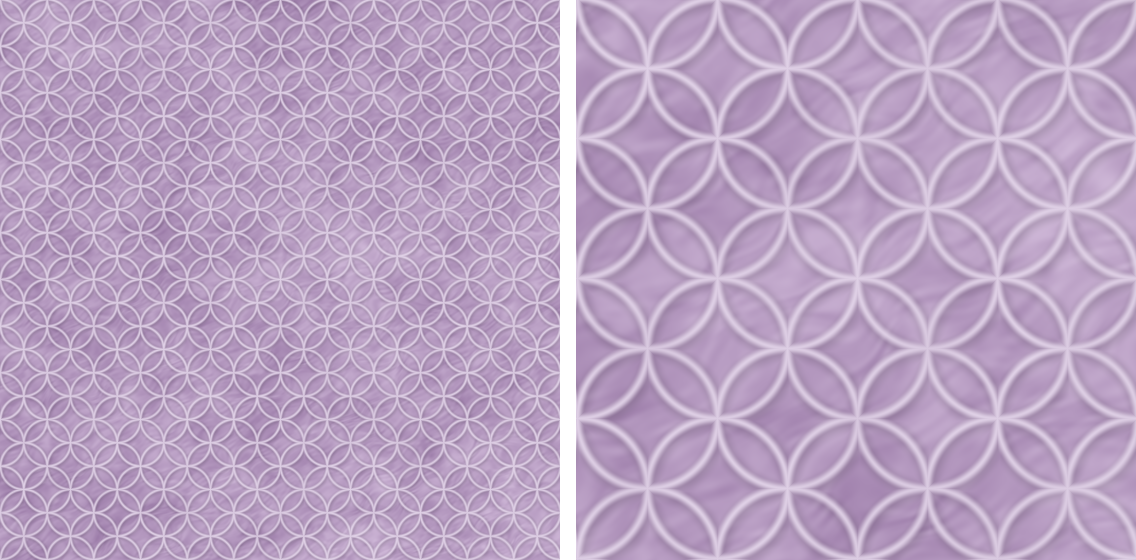
Left, the full canvas; right, a detail of the centre.
A WebGL 1 fragment shader for this pattern:

```glsl
precision highp float;

uniform vec2 u_resolution;

const float REPEATS = 12.0;
const vec2 GRID_OFFSET = vec2(0.011, 0.011);
const float RADIUS = 0.5;
const float LINE_HALF_WIDTH = 0.024;
const float LINE_SOFTNESS = 0.026;
const float LINE_OPACITY = 0.86;
const vec2 SHADOW_OFFSET = vec2(0.015, -0.02);
const float SHADOW_REACH = 0.1;
const float SHADOW_STRENGTH = 0.13;

const vec3 GROUND_DARK = vec3(0.615, 0.49, 0.665);
const vec3 GROUND_LIGHT = vec3(0.81, 0.72, 0.845);
const vec3 LINE_COLOUR = vec3(0.90, 0.845, 0.925);

const float CLOUD_SCALE = 4.0;
const float MOTTLE_SCALE = 22.0;
const vec2 FIBRE_SCALE = vec2(65.0, 210.0);
const float FIBRE_ANGLE = -0.55;
const float FIBRE_WARP = 0.022;
const float CLOUD_AMOUNT = 0.65;
const float MOTTLE_AMOUNT = 0.65;
const float FIBRE_AMOUNT = 0.55;

float hash(vec2 p) {
  vec3 q = fract(vec3(p.xyx) * 0.1031);
  q += dot(q, q.yzx + 33.33);
  return fract((q.x + q.y) * q.z);
}

float noise(vec2 p) {
  vec2 cell = floor(p);
  vec2 f = fract(p);
  f = f * f * (3.0 - 2.0 * f);
  float bottom = mix(hash(cell), hash(cell + vec2(1.0, 0.0)), f.x);
  float top = mix(hash(cell + vec2(0.0, 1.0)), hash(cell + vec2(1.0, 1.0)), f.x);
  return mix(bottom, top, f.y);
}

float fbm(vec2 p) {
  float sum = 0.0;
  float amplitude = 0.5;
  for (int i = 0; i < 4; i++) {
    sum += amplitude * noise(p);
    p = mat2(1.6, 1.2, -1.2, 1.6) * p + 17.3;
    amplitude *= 0.5;
  }
  return sum / 0.9375;
}

vec2 rotate(vec2 p, float angle) {
  float c = cos(angle);
  float s = sin(angle);
  return vec2(c * p.x - s * p.y, s * p.x + c * p.y);
}

// Distance to the outlines of circles centred on whole cells
float ringDistance(vec2 p) {
  return abs(length(fract(p + 0.5) - 0.5) - RADIUS);
}

// Two staggered circle grids overlap into four-petal flowers
float latticeDistance(vec2 p) {
  return min(ringDistance(p - vec2(0.5, 0.0)), ringDistance(p - vec2(0.0, 0.5)));
}

// Lightness of the fibrous paper, from 0 to 1
float paperTone(vec2 uv) {
  float cloud = fbm(uv * CLOUD_SCALE + 5.7);
  float mottle = fbm(uv * MOTTLE_SCALE + 41.0);
  vec2 warp = vec2(noise(uv * 30.0), noise(uv * 30.0 + 71.0)) - 0.5;
  vec2 strand = rotate(uv + warp * FIBRE_WARP, FIBRE_ANGLE) * FIBRE_SCALE;
  float fibre = mix(noise(strand + 300.0), noise(strand * 0.55 + 120.0), 0.35);
  float tone = 0.48 + CLOUD_AMOUNT * (cloud - 0.5)
             + MOTTLE_AMOUNT * (mottle - 0.5) + FIBRE_AMOUNT * (fibre - 0.5);
  return clamp(tone, 0.0, 1.0);
}

void main() {
  float canvas = min(u_resolution.x, u_resolution.y);
  vec2 uv = gl_FragCoord.xy / canvas;
  vec2 p = uv * REPEATS - GRID_OFFSET;
  float edge = max(LINE_SOFTNESS, 0.6 * REPEATS / canvas);

  // Paper ground with a faint shadow beside the lines
  vec3 colour = mix(GROUND_DARK, GROUND_LIGHT, paperTone(uv));
  float shadow = 1.0 - smoothstep(0.0, SHADOW_REACH, latticeDistance(p - SHADOW_OFFSET));
  colour *= 1.0 - SHADOW_STRENGTH * shadow;

  // Pale circle outlines, slightly worn
  float line = 1.0 - smoothstep(LINE_HALF_WIDTH - edge, LINE_HALF_WIDTH + edge, latticeDistance(p));
  float wear = 0.18 * (fbm(uv * MOTTLE_SCALE + 90.0) - 0.5);
  colour = mix(colour, LINE_COLOUR, line * (LINE_OPACITY + wear));

  gl_FragColor = vec4(colour, 1.0);
}
```
